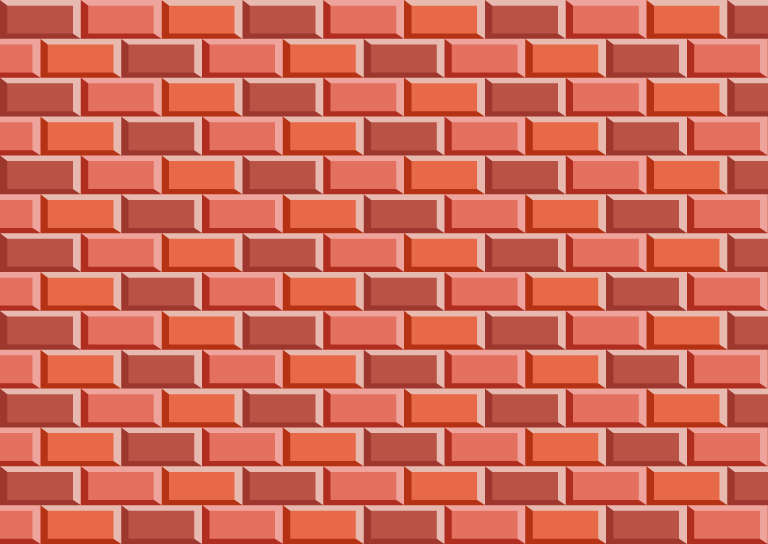
A WebGL 1 fragment shader for this pattern:

```glsl
precision highp float;
// Running-bond wall of bevelled bricks in three alternating tints.
// Each brick is a flat face framed by mitred edges: light on the top and
// right, dark on the left and bottom. A small sample grid smooths edges.

uniform vec2 u_resolution;

#define BRICKS_ACROSS 9.503
#define ROWS_DOWN 14.0
#define ROW_SHIFT 0.5              // sideways shift of every second row
#define LIGHT_BEVEL vec2(0.097, 0.145) // right and top, in brick sizes
#define DARK_BEVEL vec2(0.091, 0.135)  // left and bottom, in brick sizes
#define SAMPLES 4

// Choose one of three colours by tint index 0, 1 or 2.
vec3 pick(float tint, vec3 maroon, vec3 pink, vec3 orange) {
  return tint < 0.5 ? maroon : (tint < 1.5 ? pink : orange);
}

vec3 faceColor(float tint) {
  return pick(tint, vec3(0.725, 0.325, 0.27),
                    vec3(0.895, 0.44, 0.375),
                    vec3(0.91, 0.41, 0.28));
}

vec3 lightColor(float tint) {
  return pick(tint, vec3(0.91, 0.725, 0.69),
                    vec3(0.935, 0.645, 0.61),
                    vec3(0.91, 0.73, 0.685));
}

vec3 darkColor(float tint) {
  return pick(tint, vec3(0.62, 0.22, 0.18),
                    vec3(0.69, 0.18, 0.12),
                    vec3(0.71, 0.2, 0.08));
}

// Wall colour at uv, with uv from 0 to 1 and the origin at the lower left.
vec3 wall(vec2 uv) {
  vec2 grid = vec2(uv.x * BRICKS_ACROSS, (1.0 - uv.y) * ROWS_DOWN);
  float oddRow = mod(floor(grid.y), 2.0);
  grid.x -= ROW_SHIFT * oddRow;

  // Tints cycle along a row; odd rows start two steps later.
  float tint = mod(floor(grid.x) + 2.0 * oddRow, 3.0);
  vec2 p = fract(grid);

  // Depth into each bevel: 0 at the brick edge, 1 where the face begins.
  vec2 lit = vec2(1.0 - p.x, p.y) / LIGHT_BEVEL;
  vec2 shaded = vec2(p.x, 1.0 - p.y) / DARK_BEVEL;
  float litDepth = min(lit.x, lit.y);
  float shadedDepth = min(shaded.x, shaded.y);

  if (min(litDepth, shadedDepth) > 1.0) return faceColor(tint);
  return litDepth < shadedDepth ? lightColor(tint) : darkColor(tint);
}

void main() {
  // Average a grid of samples inside the pixel.
  vec3 sum = vec3(0.0);
  for (int j = 0; j < SAMPLES; j++) {
    for (int i = 0; i < SAMPLES; i++) {
      vec2 offset = (vec2(float(i), float(j)) + 0.5) / float(SAMPLES) - 0.5;
      sum += wall((gl_FragCoord.xy + offset) / u_resolution);
    }
  }
  gl_FragColor = vec4(sum / float(SAMPLES * SAMPLES), 1.0);
}
```
